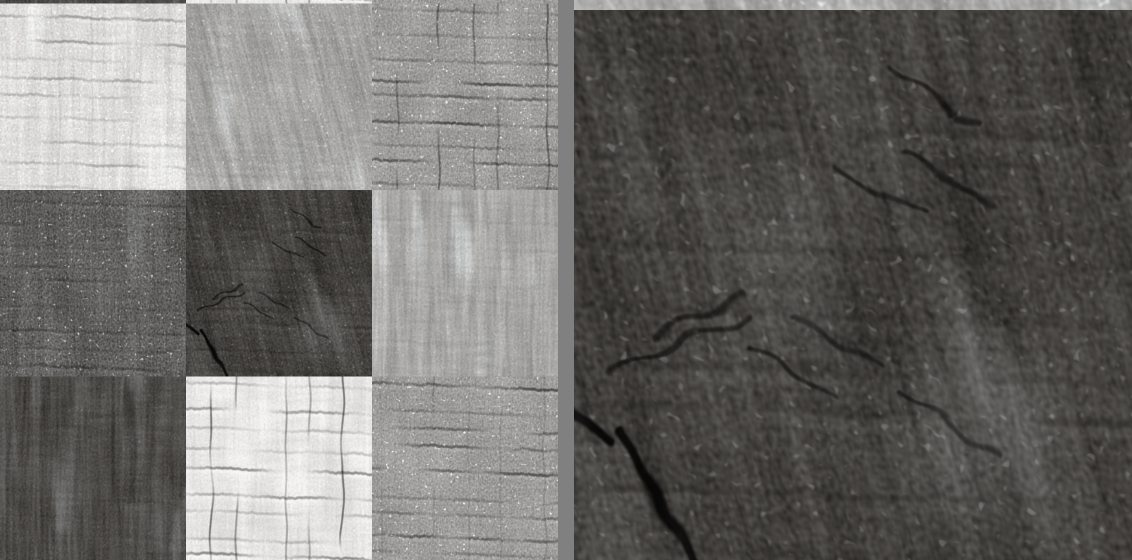
Left, the full canvas; right, a detail of the centre.
Reproduce this texture procedurally as a Shadertoy shader.

```glsl
vec2 hash2(vec2 p) {
    vec3 v = fract(p.xyx * vec3(0.1031, 0.1030, 0.0973));
    v += dot(v, v.yzx + 33.33);
    return fract((v.xx + v.yz) * v.zy);
}

float corner(vec2 cell, vec2 offset) {
    return dot(hash2(cell) * 2.0 - 1.0, offset);
}

float gradientNoise(vec2 p) {
    vec2 i = floor(p), f = p - i, e = vec2(1, 0);
    vec2 u = f * f * f * (f * (f * 6.0 - 15.0) + 10.0);
    return 1.4 * mix(mix(corner(i, f), corner(i + e, f - e), u.x),
                     mix(corner(i + e.yx, f - e.yx), corner(i + 1.0, f - 1.0), u.x), u.y);
}

float segment(vec2 p, vec2 a, vec2 b) {
    vec2 d = b - a;
    return length(p - a - d * clamp(dot(p - a, d) / dot(d, d), 0.0, 1.0));
}

// Uneven horizontal saw marks: x is the dark groove, y its pale lip
vec2 sawMarks(vec2 q, float id) {
    vec2 marks = vec2(0);
    float y = q.y + 0.035 * q.x + 0.010 * gradientNoise(vec2(q.x * 7.0, id * 3.7))
            + 0.007 * gradientNoise(q * vec2(45, 9) + id * 11.0);
    for (float k = -1.0; k < 1.5; k++) {
        float row = floor(y * 9.0) + k;
        vec2 h = hash2(vec2(row + 20.0, id * 5.0 + 3.0));
        float d = y - (row + 0.2 + 0.6 * h.x) / 9.0;
        float wear = smoothstep(-0.45, 0.35, gradientNoise(vec2(q.x * 3.0 + h.y * 40.0, row + id * 9.0)));
        wear *= 0.35 + 0.65 * h.y;
        marks.x = max(marks.x, wear * (1.0 - smoothstep(0.002, 0.013, abs(d))));
        marks.y = max(marks.y, wear * (1.0 - smoothstep(0.004, 0.018, abs(d + 0.016))));
    }
    return marks;
}

// Thin vertical cracks, each broken along its length
float verticalCracks(vec2 q, float id) {
    float crack = 0.0;
    for (float i = 0.0; i < 5.0; i++) {
        vec2 h = hash2(vec2(i + 4.0, id * 7.0 + 1.0));
        float x = (i + 0.2 + 0.6 * h.x) / 5.0 + 0.02 * gradientNoise(vec2(q.y * 4.0, i + id * 6.0));
        float span = smoothstep(-0.15, 0.15, gradientNoise(vec2(q.y * 1.8 + h.y * 30.0, i * 3.0 + id)) + 0.05);
        crack = max(crack, span * (0.4 + 0.6 * h.y) * (1.0 - smoothstep(0.001, 0.009, abs(q.x - x))));
    }
    return crack;
}

// Diagonal split and short fissures of the darkest board
float fissures(vec2 q) {
    vec2 w = q + 0.025 * vec2(gradientNoise(q * 12.0), gradientNoise(q * 12.0 + 40.0));
    float d = segment(w, vec2(0.08, 0.25), vec2(0.23, -0.02));
    d = min(d, segment(w, vec2(-0.02, 0.30), vec2(0.06, 0.23)));
    float split = 1.0 - smoothstep(0.004, 0.014, d);
    for (float i = 0.0; i < 9.0; i++) {
        vec2 h = hash2(vec2(i, 61.0));
        vec2 a = vec2(0.05 + 0.55 * h.x, 0.28 + 0.65 * h.y);
        vec2 along = vec2(0.16, a.x < 0.3 ? 0.07 : -0.09);
        split = max(split, 0.6 - 0.6 * smoothstep(0.001, 0.009, segment(w, a, a + along)));
    }
    return split;
}

vec3 woodPatchwork(vec2 p) {
    // Per board, bottom row first: tone, saw marks, cracks, speckle
    vec4 boards[9] = vec4[9](
        vec4(0.29, 0.20, 0.0, 0.2), vec4(0.90, 0.75, 0.9, 0.1), vec4(0.61, 0.95, 0.3, 0.8),
        vec4(0.37, 0.60, 0.0, 1.0), vec4(0.25, 0.45, 0.0, 0.4), vec4(0.65, 0.10, 0.1, 0.2),
        vec4(0.86, 0.55, 0.1, 0.4), vec4(0.64, 0.10, 0.0, 0.4), vec4(0.61, 0.95, 0.8, 0.8));
    vec2 cell = mod(floor(p), 3.0), q = fract(p);
    float id = cell.x + 3.0 * cell.y;
    vec4 board = boards[int(id)];
    float smoothBoard = 1.0 - board.y;

    // Fibres lean on the middle column
    vec2 n = q + id * 7.3;
    if (cell.x == 1.0 && cell.y > 0.0) n.x += 0.25 * q.y;
    float fibre = gradientNoise(n * vec2(60, 4)) + gradientNoise(n * vec2(19, 1.5));
    float mottle = gradientNoise(n * vec2(4, 3)) + 0.6 * gradientNoise(n * vec2(5, 32));
    float fine = gradientNoise(n * 85.0) + 0.7 * gradientNoise(n * vec2(125, 60));
    float tone = board.x + (0.02 + 0.06 * smoothBoard) * fibre + 0.045 * mottle;
    tone += (0.035 + 0.09 * board.w) * fine;
    tone += 0.35 * board.w * smoothstep(0.35, 0.75, gradientNoise(n * 58.0 + 9.0));

    // Lighter strip at the left of two boards
    if (id == 0.0 || id == 5.0)
        tone += 0.05 * (1.0 - smoothstep(-0.004, 0.004, q.x - 0.03 - 0.01 * id));

    // Saw marks, cracks and splits
    vec2 saw = sawMarks(q, id) * board.y;
    tone += 0.06 * saw.y;
    tone *= 1.0 - 0.52 * saw.x;
    tone *= 1.0 - 0.6 * board.z * verticalCracks(q, id);
    if (id == 4.0) tone *= 1.0 - 0.85 * fissures(q);

    // Cool worn paint over warm wood
    float stain = smoothstep(0.1, 0.6, gradientNoise(n * vec2(9, 1.6) + 5.0) + 0.2 * mottle) * smoothBoard;
    if (id == 4.0) stain += 0.7 * (1.0 - smoothstep(0.0, 0.24, length((q - vec2(0.7, 0.2)) * vec2(1.2, 0.9))));
    vec3 warm = mix(vec3(1.04, 1.0, 0.93), vec3(1.004, 1.0, 0.992), smoothstep(0.2, 0.45, tone));
    return clamp(tone * warm + 0.11 * stain * vec3(0.94, 1.0, 1.06), 0.0, 0.96);
}

void mainImage(out vec4 fragColor, in vec2 fragCoord) {
    // Four samples per pixel smooth the board edges
    vec3 sum = vec3(0);
    for (int s = 0; s < 4; s++) {
        vec2 jitter = vec2(s & 1, s >> 1) * 0.5 - 0.25;
        sum += woodPatchwork((fragCoord + jitter) / iResolution.xy * 3.0 + vec2(0, 0.018));
    }
    fragColor = vec4(sum / 4.0, 1);
}
```
